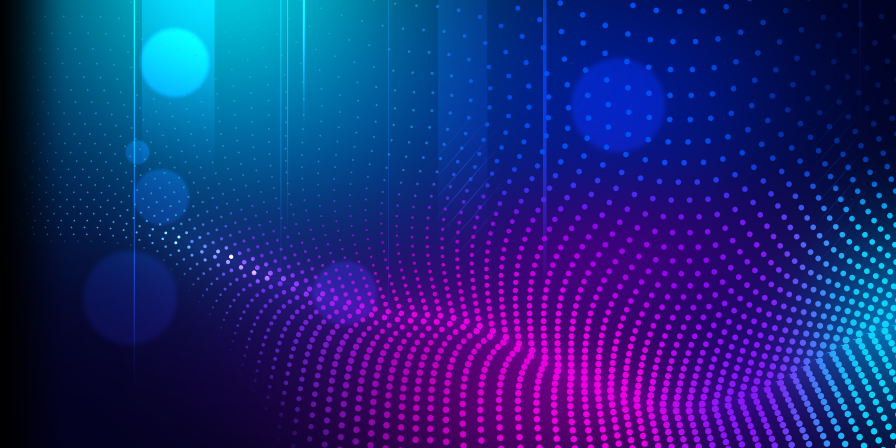
Write a Shadertoy shader that draws this background.

```glsl
// Abstract digital wave: a warped mesh of round dots folds along a ridge over soft colour glows.
// Dots come from a curved grid whose local Jacobian keeps them round; light beams,
// discs and slanted hairlines are layered on top. Units: canvas height = 1.

float glow(vec2 p, vec2 centre, vec2 size) {
    vec2 q = (p - centre) / size;
    return exp(-dot(q, q));
}

float hash(vec2 p) {
    return fract(sin(dot(p, vec2(41.3, 289.1))) * 4758.5);
}

// Height of the fold along the wave
float ridge(float x) {
    return 0.5 - 0.21 * smoothstep(0.2, 0.95, x)
               - 0.2 * smoothstep(0.95, 1.5, x)
               + 0.19 * smoothstep(1.55, 2.05, x);
}

// Canvas point to grid coordinates: columns fan out above, hook to the left below
vec2 mesh(vec2 p) {
    float d = p.y - ridge(p.x);
    float above = max(d, 0.0), below = min(d, 0.0);
    float hook = 0.09 * (1.0 - exp(below / 0.06)) * (1.0 - smoothstep(0.95, 1.4, p.x));
    float bend = 0.03 * sin(above * 9.0);
    float column = (p.x - 1.0 + hook + bend) / (1.0 + 0.9 * above - 0.5 * below);
    return vec2(column / 0.029, 13.0 * asinh(d / 0.2));
}

// Distance to the nearest dot centre in canvas units
float dotDistance(vec2 p, out vec2 id) {
    const float e = 0.001;
    vec2 g = mesh(p);
    mat2 jacobian = mat2(mesh(p + vec2(e, 0)) - g, mesh(p + vec2(0, e)) - g) / e;
    mat2 toCanvas = inverse(jacobian);
    vec2 f = fract(g) - 0.5;
    float best = 1.0;
    for (int j = -1; j <= 1; j++)
    for (int i = -1; i <= 1; i++)
        best = min(best, length(toCanvas * (f + vec2(i, j))));
    id = floor(g);
    return best;
}

vec3 backdrop(vec2 p) {
    vec3 c = vec3(0.005, 0.005, 0.11);
    c = mix(c, vec3(0.12, 0.02, 0.37), 0.8 * glow(p, vec2(0.82, 0.33), vec2(0.5, 0.3)));
    c = mix(c, vec3(0.0, 0.27, 0.56), 0.95 * glow(p, vec2(0.66, 0.76), vec2(0.62, 0.33)));
    c = mix(c, vec3(0.0, 0.1, 0.6), 0.9 * glow(p, vec2(1.37, 0.76), vec2(0.42, 0.33)));
    c = mix(c, vec3(0.0, 0.8, 0.88), glow(p, vec2(0.5, 1.08), vec2(0.42, 0.36)));
    c = mix(c, vec3(0.27, 0.0, 0.5), 0.9 * glow(p, vec2(1.35, 0.41), vec2(0.36, 0.18)));
    c = mix(c, vec3(0.42, 0.0, 0.5), 0.8 * glow(p, vec2(1.2, 0.1), vec2(0.42, 0.2)));
    c = mix(c, vec3(0.15, 0.02, 0.5), 0.7 * glow(p, vec2(1.7, 0.2), vec2(0.27, 0.27)));
    c = mix(c, vec3(0.0, 0.38, 0.62), 0.9 * glow(p, vec2(2.02, 0.28), vec2(0.2, 0.22)));
    return c * smoothstep(-0.02, 0.16, p.x);
}

vec3 dotColour(vec2 p, float d) {
    vec3 c = mix(vec3(0.25, 0.65, 1.0), vec3(0.48, 0.2, 1.0), smoothstep(0.38, 0.58, p.x));
    c = mix(c, vec3(0.95, 0.0, 0.9), smoothstep(0.58, 0.95, p.x));
    c = mix(c, vec3(0.55, 0.1, 1.0), smoothstep(1.38, 1.65, p.x));
    c = mix(c, vec3(0.05, 0.85, 1.0), smoothstep(1.68, 1.95, p.x));
    c = mix(c, vec3(0.5, 0.0, 0.95), 0.7 * smoothstep(0.05, 0.35, d) * (1.0 - smoothstep(1.5, 1.8, p.x)));
    vec3 high = mix(vec3(0.15, 0.75, 0.9), vec3(0.0, 0.32, 0.98), smoothstep(0.8, 1.15, p.x));
    return mix(c, high, smoothstep(0.45, 0.68, p.y));
}

void mainImage(out vec4 fragColor, in vec2 fragCoord) {
    float px = 1.0 / iResolution.y;
    vec2 p = fragCoord * px;
    p.x += 1.0 - 0.5 * iResolution.x * px;
    vec3 col = backdrop(p);

    // Soft discs: centre, radius
    const vec3 discs[6] = vec3[6](
        vec3(0.307, 0.66, 0.028), vec3(0.36, 0.56, 0.065), vec3(0.29, 0.335, 0.11),
        vec3(0.77, 0.345, 0.075), vec3(1.38, 0.765, 0.11), vec3(0.39, 0.86, 0.08));
    for (int i = 0; i < 6; i++) {
        float r = length(p - discs[i].xy) / discs[i].z;
        col += (col * 0.25 + vec3(0.01, 0.02, 0.07)) * (1.0 - smoothstep(0.85, 1.05, r));
    }

    // Vertical beams and panels: x, lower end, half width, strength
    const vec4 beams[9] = vec4[9](
        vec4(0.3, 0.08, 0.0015, 0.5), vec4(0.398, 0.55, 0.081, 0.14), vec4(0.627, 0.3, 0.001, 0.25),
        vec4(0.642, 0.4, 0.001, 0.3), vec4(0.678, 0.68, 0.002, 0.6), vec4(0.867, 0.1, 0.001, 0.15),
        vec4(1.033, 0.4, 0.055, 0.1), vec4(1.216, 0.3, 0.004, 0.35), vec4(1.92, 0.7, 0.002, 0.15));
    for (int i = 0; i < 9; i++) {
        vec4 b = beams[i];
        float across = clamp((b.z - abs(p.x - b.x)) / px + 0.5, 0.0, 1.0);
        float along = smoothstep(b.y, b.y + 0.35, p.y);
        col += b.w * across * along * (col + vec3(0.08, 0.2, 0.4));
    }

    // Slanted hairlines in two patches
    float stripe = abs(fract((p.y - 1.15 * p.x) / 0.045) - 0.5) * 0.03;
    float patches = glow(p, vec2(1.04, 0.58), vec2(0.055, 0.11))
                  + 0.6 * glow(p, vec2(1.87, 0.58), vec2(0.04, 0.18));
    col += 0.3 * patches * clamp((0.0008 - stripe) / px + 0.5, 0.0, 1.0) * vec3(0.2, 0.5, 1.0);

    // Dotted wave with light along its fold
    float d = p.y - ridge(p.x);
    float fold = exp(-abs(d) * 14.0);
    float wide = smoothstep(0.75, 1.3, p.x);
    float radius = mix(0.0018, 0.0062, wide) + 0.0045 * fold * smoothstep(0.2, 0.7, p.x) * (1.0 - 0.6 * wide);
    radius = mix(radius, 0.0072, smoothstep(0.0, 0.1, -d) * smoothstep(0.45, 0.8, p.x));
    float depth = mix(0.05, 0.6, smoothstep(0.3, 0.85, p.x));
    float visible = smoothstep(0.02, 0.2, p.x) * (1.0 - smoothstep(0.4 * depth, depth, -d));
    visible *= 1.0 - 0.8 * smoothstep(1.45, 1.9, p.x) * smoothstep(0.5, 0.8, p.y);
    visible *= mix(0.55, 0.95, max(fold, wide));
    vec2 id;
    float dist = dotDistance(p, id);
    vec3 ink = dotColour(p, d);
    float sparkle = glow(vec2(p.x, d), vec2(0.48, 0.0), vec2(0.13, 0.02)) * hash(id);
    col += 0.16 * ink * fold * smoothstep(0.2, 0.6, p.x);
    col = mix(col, ink + sparkle, visible * clamp((radius - dist) / px + 0.5, 0.0, 1.0));
    fragColor = vec4(clamp(col, 0.0, 1.0), 1.0);
}
```
